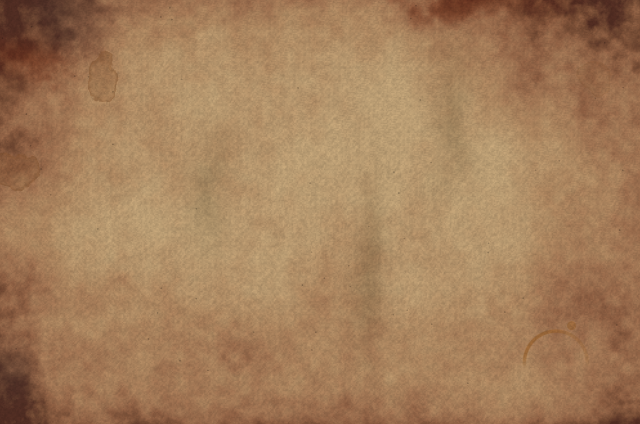
A WebGL 1 fragment shader for this texture:

```glsl
precision highp float;
// Aged parchment: a pale, softly folded sheet with scorched edges and corners.
// A scalar wear field, built from edge falloffs, soft blobs and fractal noise,
// selects the paper colour; stains, a cup ring, fibres and specks lie on top.
uniform vec2 u_resolution;

#define BASE_WEAR 0.04
#define WARP 0.10
#define CLOUD 0.42
#define STREAK 0.26
#define MOTTLE 0.42
#define GRAIN 0.105
#define FIBRE 0.06
#define SPECKS 0.03
#define STAIN_COLOR vec3(0.47, 0.29, 0.15)
#define RING_COLOR vec3(0.57, 0.35, 0.14)
#define RUST_COLOR vec3(0.44, 0.18, 0.09)
#define SOOT_COLOR vec3(0.29, 0.20, 0.17)

float hash(vec2 p) {
  return fract(sin(dot(p, vec2(127.1, 311.7))) * 43758.545);
}

float noise(vec2 p) {
  vec2 i = floor(p), f = fract(p);
  f = f * f * (3.0 - 2.0 * f);
  return mix(mix(hash(i), hash(i + vec2(1, 0)), f.x),
             mix(hash(i + vec2(0, 1)), hash(i + vec2(1, 1)), f.x), f.y);
}

float fbm(vec2 p) {
  float sum = 0.0, amp = 0.5;
  for (int i = 0; i < 5; i++) {
    sum += amp * noise(p);
    p = mat2(1.6, 1.2, -1.2, 1.6) * p + 7.3;
    amp *= 0.5;
  }
  return sum / 0.97;
}

float blob(vec2 p, vec2 center, vec2 radius) {
  vec2 d = (p - center) / radius;
  return exp(-dot(d, d));
}

// Irregular dried spill: faint fill with a darker rim.
float stain(vec2 p, vec2 center, vec2 radius) {
  float d = length((p - center) / radius) + 1.2 * (fbm(p * 24.0) - 0.5);
  float fill = 1.0 - smoothstep(0.9, 1.0, d);
  return fill * (0.2 + 0.25 * smoothstep(0.72, 0.95, d));
}

vec3 paper(float w) {
  vec3 c = mix(vec3(0.73, 0.615, 0.45), vec3(0.67, 0.52, 0.37), clamp(w / 0.28, 0.0, 1.0));
  c = mix(c, vec3(0.62, 0.45, 0.32), clamp((w - 0.28) / 0.20, 0.0, 1.0));
  c = mix(c, vec3(0.55, 0.37, 0.26), clamp((w - 0.48) / 0.20, 0.0, 1.0));
  c = mix(c, vec3(0.45, 0.29, 0.20), clamp((w - 0.68) / 0.16, 0.0, 1.0));
  return mix(c, vec3(0.31, 0.17, 0.13), clamp((w - 0.84) / 0.22, 0.0, 1.0));
}

float wearField(vec2 q, vec2 uv, vec2 p) {
  // Edge falloffs
  float w = BASE_WEAR + 0.52 * exp(-uv.x / 0.085) + 0.34 * exp(uv.x / 0.10 - 10.0);
  w += 0.52 * exp(-uv.y / 0.06) + 0.22 * exp(uv.y / 0.06 - 16.67);
  // Scorched corners
  w += 0.42 * blob(q, vec2(0.06, 0.97), vec2(0.13, 0.12));
  w += 0.28 * blob(q, vec2(0.0, 0.82), vec2(0.06, 0.14));
  w += 0.55 * blob(q, vec2(0.95, 0.98), vec2(0.13, 0.13));
  w += 0.44 * blob(q, vec2(0.74, 1.0), vec2(0.10, 0.06));
  w += 0.38 * blob(q, vec2(0.0, 0.09), vec2(0.07, 0.13));
  w += 0.22 * blob(q, vec2(0.98, 0.02), vec2(0.10, 0.07));
  // Broad tanned regions
  w += 0.38 * blob(q, vec2(0.80, 0.85), vec2(0.11, 0.11));
  w += 0.24 * blob(q, vec2(0.92, 0.68), vec2(0.10, 0.16));
  w += 0.24 * blob(q, vec2(0.09, 0.72), vec2(0.09, 0.17));
  w += 0.26 * blob(q, vec2(0.13, 0.33), vec2(0.10, 0.06));
  w += 0.32 * blob(q, vec2(0.38, 0.15), vec2(0.34, 0.15));
  w += 0.32 * blob(q, vec2(0.90, 0.29), vec2(0.17, 0.17));
  w += 0.20 * blob(q, vec2(0.38, 0.97), vec2(0.28, 0.10));
  // Clouds, streaks and fine mottling that roughens worn areas
  w += CLOUD * (fbm(p * 6.5 + 11.0) - 0.5);
  w += STREAK * (fbm(vec2(p.x * 13.0, p.y * 2.6) + 4.0) - 0.48);
  return w + MOTTLE * (fbm(p * 38.0) - 0.5) * (0.25 + 1.4 * clamp(w, 0.0, 1.0));
}

void main() {
  vec2 uv = gl_FragCoord.xy / u_resolution;
  vec2 p = uv * vec2(1.506, 1.0);
  vec2 q = uv + WARP * (vec2(fbm(p * 6.0), fbm(p * 6.0 + 31.0)) - 0.5);
  float w = wearField(q, uv, p);
  vec3 color = paper(w);
  // Rust and soot tints
  float rust = blob(q, vec2(0.74, 1.0), vec2(0.12, 0.06)) + blob(q, vec2(0.06, 0.86), vec2(0.07, 0.05));
  float soot = blob(q, vec2(0.11, 0.96), vec2(0.07, 0.08)) + blob(q, vec2(0.0, 0.12), vec2(0.04, 0.08));
  color = mix(color, RUST_COLOR, 0.45 * min(rust, 1.0) * smoothstep(0.3, 0.8, w));
  color = mix(color, SOOT_COLOR, 0.40 * min(soot, 1.0) * smoothstep(0.3, 0.8, w));
  // Vertical fold shadows
  float fold = blob(q, vec2(0.32, 0.56), vec2(0.022, 0.12)) + blob(q, vec2(0.70, 0.72), vec2(0.03, 0.16));
  fold += 1.1 * blob(q, vec2(0.575 + 0.06 * (0.4 - uv.y), 0.38), vec2(0.022, 0.18));
  color *= 1.0 - fold * vec3(0.12, 0.13, 0.15);
  // Spills
  float spill = stain(p, vec2(0.243, 0.815), vec2(0.036, 0.052));
  spill += stain(p, vec2(0.035, 0.60), vec2(0.055, 0.045));
  spill += 0.5 * stain(p, vec2(1.40, 0.815), vec2(0.04, 0.04));
  color = mix(color, STAIN_COLOR, spill);
  // Upper half of a cup ring, with splashes
  vec2 r = p - vec2(1.308, 0.145);
  float arc = 1.0 - smoothstep(0.002, 0.006, abs(length(r) - 0.074));
  arc *= smoothstep(-0.02, 0.02, r.y) * (0.4 + 0.6 * smoothstep(0.06, -0.03, r.x));
  float drops = smoothstep(0.012, 0.009, length(p - vec2(1.345, 0.232)));
  color = mix(color, RING_COLOR, 0.6 * arc + 0.45 * drops);
  // Paper grain, slanted fibres and sparse specks
  float grain = noise(p * 330.0) + 0.7 * noise(p * 150.0 + 9.0) - 0.85;
  float fibre = noise(mat2(0.8, 0.6, -0.6, 0.8) * p * vec2(260.0, 90.0)) - 0.5;
  vec2 cell = floor(p * 36.0), spot = 0.2 + 0.6 * vec2(hash(cell + 3.0), hash(cell + 8.0));
  float speck = smoothstep(0.11, 0.03, length(fract(p * 36.0) - spot)) * step(1.0 - SPECKS, hash(cell));
  gl_FragColor = vec4(color * (1.0 + GRAIN * grain + FIBRE * fibre - 0.2 * speck), 1.0);
}
```
